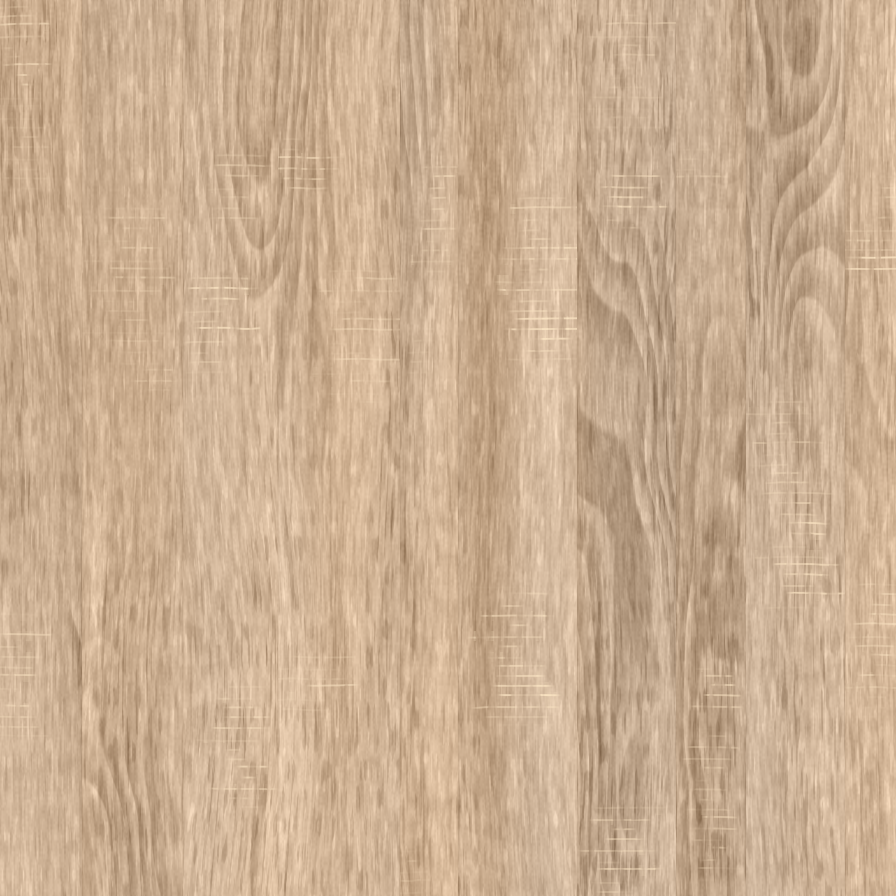
Reproduce this texture procedurally as a WebGL 1 fragment shader.

```glsl
precision highp float;
// Pale sawn oak: upright planks with fibres, pores, cathedral grain and cross saw marks.
uniform vec2 u_resolution;

float hash(vec2 p) {
  return fract(sin(dot(p, vec2(127.1, 311.7))) * 43758.5453);
}

float noise(vec2 p) {
  vec2 i = floor(p), f = fract(p);
  f = f * f * (3.0 - 2.0 * f);
  return mix(mix(hash(i), hash(i + vec2(1.0, 0.0)), f.x),
             mix(hash(i + vec2(0.0, 1.0)), hash(i + 1.0), f.x), f.y);
}

// Noise centred on zero
float grain(vec2 p) {
  return noise(p) - 0.5;
}

// Left edge of a plank, in plank units
float plankEdge(float i) {
  return i + 0.5 * hash(vec2(i, 3.7)) - 0.25;
}

// Light scratches left across the fibres, gathered in a few patches per plank
float sawMarks(vec2 uv, float id, float across, float pixel) {
  float row = floor(uv.y * 88.0);
  float rowRnd = hash(vec2(row, id + 5.0));
  float y = (fract(uv.y * 88.0) - 0.25 - 0.5 * rowRnd) / 88.0;
  float line = 1.0 - smoothstep(0.0004, 0.0006 + pixel, abs(y + 0.0016 * grain(uv * vec2(40.0, 5.0))));
  float thread = smoothstep(0.66, 0.84, noise(uv * vec2(300.0, 22.0) + id));
  float marks = 0.0;
  for (int k = 0; k < 3; k++) {
    vec2 seed = vec2(id, float(k) * 7.3 + 1.0);
    float height = 0.025 + 0.065 * hash(seed + 2.0);
    float dy = abs(uv.y - hash(seed)) / height;
    float middle = 0.2 + 0.5 * hash(seed + 4.0);
    float reach = 0.06 + 0.32 * hash(vec2(row, id + float(k) + 11.0));
    float dx = abs(across - middle - 0.3 * (rowRnd - 0.5));
    float inside = (1.0 - smoothstep(0.65, 1.1, dy)) * (1.0 - smoothstep(reach - 0.06, reach + 0.04, dx));
    float power = 0.25 + 0.75 * hash(seed + 8.0);
    marks = max(marks, inside * power * (line * (0.2 + 0.8 * rowRnd) + 0.30 * thread));
  }
  return marks * (0.3 + 0.7 * smoothstep(0.25, 0.5, noise(uv * vec2(150.0, 90.0))));
}

void main() {
  vec2 uv = gl_FragCoord.xy / u_resolution;
  float pixel = 1.0 / min(u_resolution.x, u_resolution.y);

  // Planks of uneven width
  float u = uv.x * 9.5;
  float nearest = floor(u + 0.5);
  float id = u < plankEdge(nearest) ? nearest - 1.0 : nearest;
  float left = plankEdge(id), right = plankEdge(id + 1.0);
  float across = (u - left) / (right - left);
  float rnd = hash(vec2(id, 9.1));

  // Fibres bend gently along each plank
  vec2 p = uv + vec2(0.0, 23.0 * rnd);
  p.x += 0.020 * grain(p * vec2(7.0, 3.0)) + 0.003 * grain(p * vec2(20.0, 9.0));

  // Broad bands, streaks and fine fibres
  float tone = 0.036 * (rnd - 0.5);
  tone += 0.100 * grain(p * vec2(16.0, 1.0));
  tone += 0.060 * grain(p * vec2(55.0, 1.6) + 4.0);
  tone += 0.050 * grain(p * vec2(140.0, 4.0) + 9.0);
  tone += 0.070 * grain(p * vec2(290.0, 20.0));
  tone += 0.085 * grain(p * vec2(480.0, 70.0) + 17.0);
  tone += 0.035 * grain(uv * vec2(510.0, 330.0));

  // Cathedral grain: contours of a stretched field, bold in scattered places
  float field = noise(p * vec2(10.0, 2.2) + 31.0) + 0.07 * noise(p * vec2(26.0, 11.0));
  float ring = fract(field * 13.0);
  float ringShade = smoothstep(0.0, 0.80, ring) * (1.0 - smoothstep(0.88, 1.0, ring));
  float bold = smoothstep(0.62, 0.84, noise(p * vec2(9.0, 2.4) + 70.0));
  tone -= (0.024 + 0.085 * bold) * (ringShade - 0.42) + 0.030 * bold;

  // Hair-thin dark pores in drifts, and pale flecks
  float poreArea = 0.35 + 0.65 * smoothstep(0.25, 0.75, noise(p * vec2(20.0, 2.0) + 15.0));
  float pore = smoothstep(0.62, 0.80, noise(p * vec2(390.0, 32.0) + 50.0));
  float longPore = smoothstep(0.72, 0.88, noise(p * vec2(300.0, 13.0) + 130.0));
  float fleck = smoothstep(0.68, 0.86, noise(p * vec2(420.0, 48.0) + 90.0));
  tone += 0.050 * fleck - (0.085 * pore + 0.080 * longPore) * poreArea;

  // Faint seam between planks
  float seam = min(u - left, right - u) / 9.5;
  tone -= 0.035 * (1.0 - smoothstep(0.0, 0.001 + pixel, seam));

  // Wood colour drifting between rosy and grey
  float warmth = grain(p * vec2(13.0, 1.1) + 40.0) + 0.6 * (hash(vec2(id, 2.2)) - 0.5);
  vec3 oak = vec3(0.819, 0.712, 0.602) + tone * vec3(1.0, 1.02, 1.02);
  oak += warmth * vec3(0.016, -0.006, -0.030);

  vec3 sawPale = vec3(0.97, 0.88, 0.75);
  gl_FragColor = vec4(mix(oak, sawPale, 0.9 * sawMarks(uv, id, across, pixel)), 1.0);
}
```
